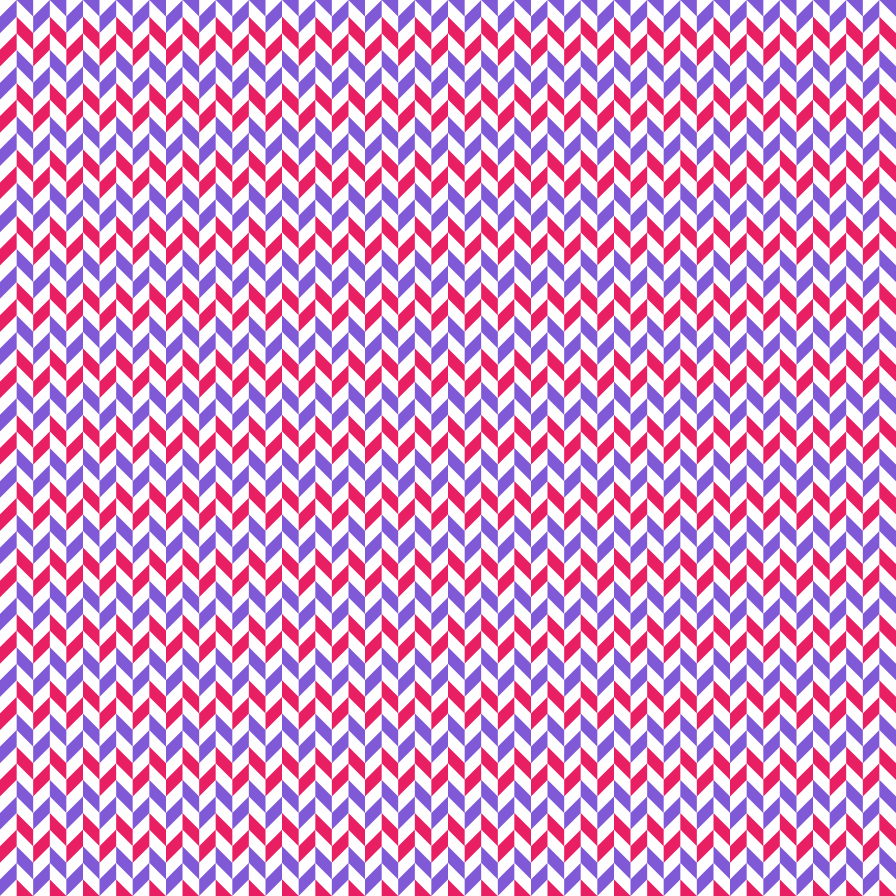
This pattern is drawn by a WebGL 2 fragment shader. Its source:

```glsl
#version 300 es
precision highp float;

#define COLUMNS 54.0
#define SAMPLES 6
#define WHITE vec3(1.0, 0.995, 1.0)
#define PINK vec3(0.91, 0.12, 0.39)
#define PURPLE vec3(0.50, 0.35, 0.84)

uniform vec2 u_resolution;
out vec4 fragColor;

// Slanted bands; one unit is the width of a column
vec3 chevronColor(vec2 cell) {
    float pairX = mod(cell.x, 2.0);
    float isRight = step(1.0, pairX);
    float slant = 1.0 - abs(pairX - 1.0);

    // Right-hand columns sit one band out of step, so tips touch
    float band = mod(floor(cell.y + slant + isRight), 4.0);
    vec3 stripe = band < 2.0 ? PURPLE : PINK;
    return mix(WHITE, stripe, mod(band, 2.0));
}

void main() {
    // Average a grid of samples inside the pixel for smooth edges
    vec3 sum = vec3(0.0);
    for (int j = 0; j < SAMPLES; j++) {
        for (int i = 0; i < SAMPLES; i++) {
            vec2 offset = (vec2(i, j) + 0.5) / float(SAMPLES) - 0.5;
            vec2 uv = (gl_FragCoord.xy + offset) / u_resolution;
            // Bands are counted downward from the top edge
            sum += chevronColor(vec2(uv.x, 1.0 - uv.y) * COLUMNS);
        }
    }
    fragColor = vec4(sum / float(SAMPLES * SAMPLES), 1.0);
}
```
